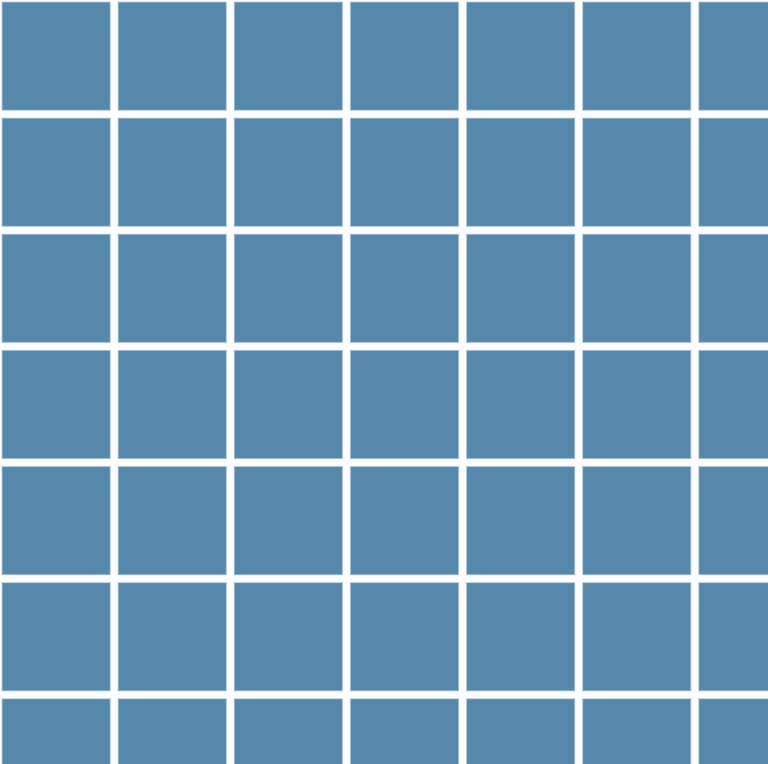
Give the GLSL for this pattern, as a WebGL 2 fragment shader.

```glsl
#version 300 es
precision highp float;

uniform vec2 u_resolution;
out vec4 fragColor;

// Lengths are fractions of the canvas width
const float PITCH = 0.1512;
const vec2 FIRST_LINE = vec2(-0.0025);
const float LINE_HALF_WIDTH = 0.0052;
const float EDGE_SOFTNESS = 0.0016;

const vec3 TILE_BLUE = vec3(0.333, 0.533, 0.670);
const vec3 LINE_WHITE = vec3(0.992, 0.992, 1.0);

// Distance on each axis to the nearest grid line centre
vec2 gridDistance(vec2 p) {
    vec2 cell = fract((p - FIRST_LINE) / PITCH + 0.5) - 0.5;
    return abs(cell) * PITCH;
}

void main() {
    // Rows are measured downward from the top edge
    vec2 p = vec2(gl_FragCoord.x, u_resolution.y - gl_FragCoord.y) / u_resolution.x;

    // Soft line coverage, never sharper than a pixel
    float soft = max(EDGE_SOFTNESS, 0.75 / u_resolution.x);
    vec2 coverage = 1.0 - smoothstep(LINE_HALF_WIDTH - soft, LINE_HALF_WIDTH + soft, gridDistance(p));

    // Merge both line directions over the flat tiles
    float line = max(coverage.x, coverage.y);
    fragColor = vec4(mix(TILE_BLUE, LINE_WHITE, line), 1.0);
}
```
